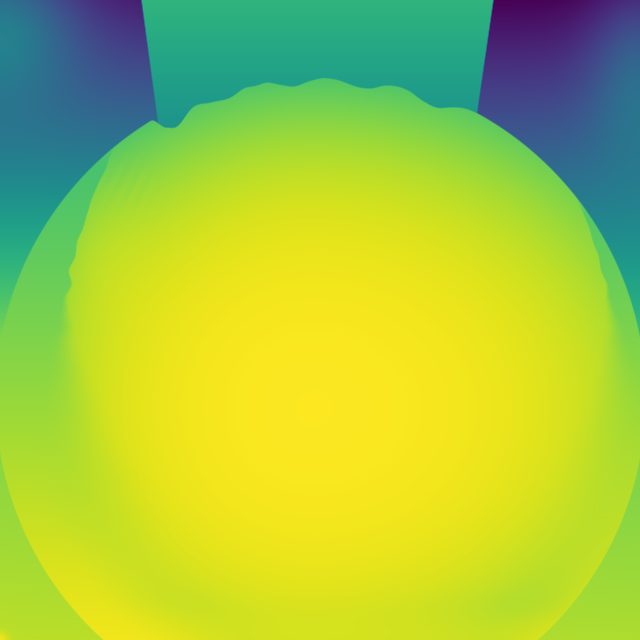
Write a Shadertoy shader that draws this texture map.

```glsl
#define DISC_CENTER vec2(0.501, 0.622)
#define DISC_RADIUS 0.508
#define PEAK vec2(0.488, 0.638)
#define RIGHT_STRETCH 0.8
#define SCALLOP_PERIOD 0.109
#define SCALLOP_DEPTH 0.0052
#define EDGE_WOBBLE 0.008
#define RIB_STRENGTH 0.005

float hash(float n) { return fract(sin(n * 127.1) * 43758.5453); }

float noise(float x) {
    float i = floor(x), f = fract(x);
    return mix(hash(i), hash(i + 1.0), f * f * (3.0 - 2.0 * f));
}

float glow(vec2 p, vec2 center, vec2 size) {
    vec2 q = (p - center) / size;
    return exp(-dot(q, q));
}

// Purple, teal, green, yellow ramp as a polynomial
vec3 depthRamp(float t) {
    t = clamp(t, 0.0, 1.0);
    vec3 c = vec3(-5.4355, 4.6459, 26.3124);
    c = c * t + vec3(4.7764, -13.7451, -65.353);
    c = c * t + vec3(6.2283, 14.1799, 56.6906);
    c = c * t + vec3(-4.6342, -5.7991, -19.3324);
    c = c * t + vec3(-0.3309, 0.2148, 0.0951);
    c = c * t + vec3(0.1051, 1.4046, 1.3846);
    return c * t + vec3(0.2777, 0.0054, 0.3341);
}

// Far corners, the tapered panel and the lower corners
float backdropDepth(vec2 p, float aa) {
    float left = 0.07 + 1.4 * p.y + 0.3 * glow(p, vec2(0.0, 0.03), vec2(0.12));
    float right = 1.3 * p.y + 0.2 * glow(p, vec2(1.0, 0.1), vec2(0.08, 0.15));
    float depth = p.x < 0.5 ? left : right;

    float inset = min(p.x - 0.221 - 0.135 * p.y, 0.771 - 0.145 * p.y - p.x);
    depth = mix(depth, 0.65 - 0.7 * p.y, smoothstep(-aa, aa, inset));

    float lower = 0.82 + 0.25 * (p.y - 0.77) + 0.02 * (1.0 - p.x);
    lower += 0.08 * glow(p, vec2(0.0, 1.0), vec2(0.012));
    return mix(depth, lower, smoothstep(0.58, 0.62, p.y));
}

// Domed face with a lower rim showing past both sides
float discDepth(vec2 p, float aa) {
    vec2 q = p - PEAK;
    if (q.x > 0.0) q.x *= RIGHT_STRETCH;
    float r2 = dot(q, q);
    float face = 1.0 - 0.45 * r2 - 2.1 * r2 * r2;
    face += 0.035 * glow(p, vec2(0.14, 0.35), vec2(0.08, 0.13));
    face += RIB_STRENGTH * sin(300.0 * (p.x + 0.5 * p.y))
          * glow(p, vec2(0.2, 0.29), vec2(0.05));
    face = mix(face, 0.95, 0.6 * smoothstep(0.93, 1.0, p.y));

    float rim = 0.62 + 0.36 * p.y;
    float wobble = EDGE_WOBBLE * (noise(p.y * 45.0) - 0.5);
    float dl = p.y - 0.53, dr = p.y - 0.6;
    float leftEdge = 0.1016 + 0.88 * dl * dl + wobble;
    float rightEdge = 0.965 - 0.76 * dr * dr + 0.5 * wobble;
    float soft = aa + 0.1 * smoothstep(0.42, 0.8, p.y);
    float leftRim = smoothstep(-soft, soft, leftEdge - p.x)
                  * smoothstep(0.2, 0.27, p.y);
    float rightRim = smoothstep(-soft, soft, p.x - rightEdge)
                   * smoothstep(0.3, 0.34, p.y);
    return mix(face, rim, max(leftRim, rightRim));
}

// Positive inside the disc, with a scalloped top
float discInside(vec2 p) {
    float scallop = 0.013 + SCALLOP_DEPTH
                  * cos(6.2832 * (p.x - 0.458) / SCALLOP_PERIOD);
    scallop += 0.004 * (noise(p.x * 50.0) - 0.5);
    float notch = (p.x - 0.278) / 0.018;
    scallop += 0.018 * exp(-notch * notch);
    float window = smoothstep(0.235, 0.26, p.x)
                 * (1.0 - smoothstep(0.69, 0.75, p.x))
                 * (1.0 - step(0.5, p.y));
    return DISC_RADIUS - length(p - DISC_CENTER) - scallop * window;
}

void mainImage(out vec4 fragColor, in vec2 fragCoord) {
    // Canvas units with y measured down from the top
    vec2 p = fragCoord / iResolution.xy;
    p.y = 1.0 - p.y;
    float aa = 1.0 / iResolution.y;

    vec3 backdrop = depthRamp(backdropDepth(p, aa));
    vec3 disc = depthRamp(discDepth(p, aa));
    vec3 color = mix(backdrop, disc, smoothstep(-aa, aa, discInside(p)));
    fragColor = vec4(clamp(color, 0.0, 1.0), 1.0);
}
```
